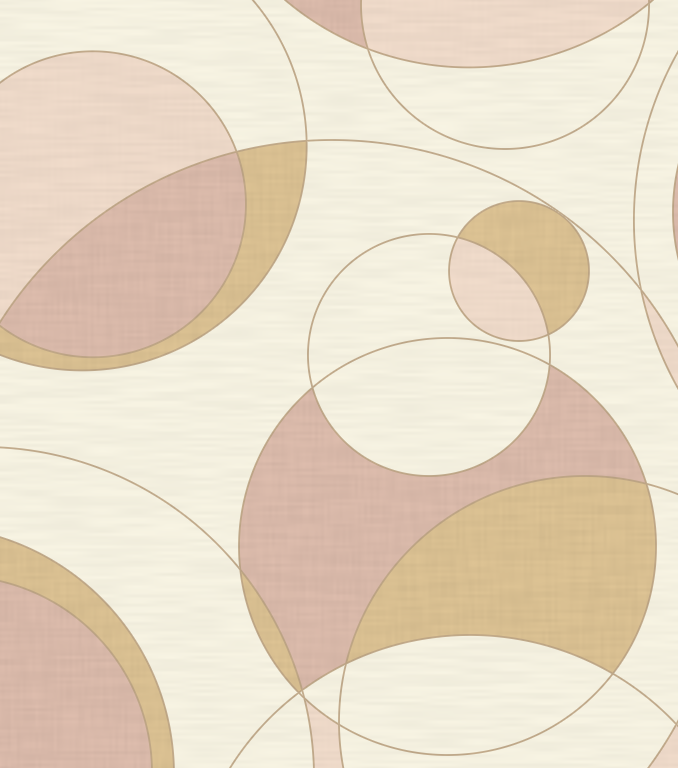
Write a Shadertoy shader that draws this pattern.

```glsl
// Overlapping circles in cream, rose and gold on a finely woven wallpaper.
#define CREAM  vec3(0.955, 0.940, 0.875)
#define ROSE   vec3(0.845, 0.720, 0.660)
#define BLUSH  vec3(0.925, 0.845, 0.780)
#define GOLD   vec3(0.845, 0.745, 0.565)
#define BRONZE vec3(0.730, 0.635, 0.510)
#define LINE_WIDTH 0.0024
#define WEAVE_DEPTH 0.035
#define THREADS 250.0

float hash(vec2 p) {
    vec3 q = fract(p.xyx * 0.1031);
    q += dot(q, q.yzx + 33.33);
    return fract((q.x + q.y) * q.z);
}

float noise(vec2 p) {
    vec2 i = floor(p), f = fract(p);
    f = f * f * (3.0 - 2.0 * f);
    return mix(mix(hash(i), hash(i + vec2(1, 0)), f.x),
               mix(hash(i + vec2(0, 1)), hash(i + vec2(1, 1)), f.x), f.y);
}

// Signed distance to a circle given as centre and radius.
float circle(vec2 p, float x, float y, float r) {
    return length(p - vec2(x, y)) - r;
}

// Smooth coverage of the inside of a shape.
float fill(float d) {
    return clamp(0.5 - d * iResolution.y, 0.0, 1.0);
}

// Smooth coverage of a thin outline.
float ring(float d) {
    return fill(abs(d) - 0.5 * LINE_WIDTH);
}

void paint(inout vec3 color, vec3 tint, float d) {
    color = mix(color, tint, fill(d));
}

// Intersection and difference of two shapes.
float both(float a, float b) { return max(a, b); }
float without(float a, float b) { return max(a, -b); }

void mainImage(out vec4 fragColor, in vec2 fragCoord) {
    vec2 p = fragCoord / iResolution.y;

    // Circles, grouped by place
    float great     = circle(p, 0.4323, 0.3052, 0.5125);
    float leftDisc  = circle(p, 0.1210, 0.7340, 0.1992);
    float leftHalo  = circle(p, 0.1070, 0.8100, 0.2923);
    float topArc    = circle(p, 0.6107, 1.2826, 0.3704);
    float topRing   = circle(p, 0.6576, 0.9935, 0.1875);
    float rightRing = circle(p, 1.2720, 0.7135, 0.4466);
    float rightDisc = circle(p, 1.1432, 0.7240, 0.2669);
    float midRing   = circle(p, 0.5586, 0.5378, 0.1576);
    float small     = circle(p, 0.6758, 0.6471, 0.0911);
    float bigDisc   = circle(p, 0.5827, 0.2884, 0.2715);
    float goldDisc  = circle(p, 0.7617, 0.0599, 0.3203);
    float lowArc    = circle(p, 0.6120, -0.1953, 0.3685);
    float cornerRing = circle(p, -0.0221, -0.0130, 0.4310);
    float cornerGold = circle(p, -0.0964, -0.0076, 0.3229);
    float cornerRose = circle(p, -0.0582, -0.0060, 0.2561);

    vec3 color = CREAM;

    // Upper left
    paint(color, GOLD, both(leftHalo, great));
    paint(color, BLUSH, leftDisc);
    paint(color, ROSE, both(leftDisc, great));

    // Top and right edges
    paint(color, ROSE, topArc);
    paint(color, BLUSH, both(topArc, topRing));
    paint(color, BLUSH, both(rightRing, great));
    paint(color, ROSE, rightDisc);

    // Large disc with its cut-outs
    paint(color, ROSE, bigDisc);
    paint(color, GOLD, both(bigDisc, min(goldDisc, cornerRing)));
    paint(color, CREAM, both(bigDisc, min(midRing, lowArc)));
    paint(color, GOLD, small);
    paint(color, BLUSH, both(small, midRing));

    // Blush slivers under the low arc
    float others = min(bigDisc, min(goldDisc, cornerRing));
    paint(color, BLUSH, without(lowArc, others));
    paint(color, BLUSH, without(without(lowArc, great), cornerRing));

    // Lower left
    paint(color, GOLD, cornerGold);
    paint(color, ROSE, cornerRose);

    // Outlines
    float ink = ring(great) * (1.0 - fill(cornerGold));
    ink = max(ink, max(ring(leftDisc), ring(leftHalo)));
    ink = max(ink, max(ring(topArc), ring(topRing)));
    ink = max(ink, max(ring(rightRing), ring(rightDisc)));
    ink = max(ink, max(ring(midRing), ring(small)));
    ink = max(ink, max(ring(bigDisc), ring(goldDisc)));
    ink = max(ink, max(ring(lowArc), ring(cornerRing)));
    ink = max(ink, max(ring(cornerGold), ring(cornerRose)));
    color = mix(color, BRONZE, 0.9 * ink);

    // Woven threads: long across, fainter upright on the tinted parts
    float across = noise(p * THREADS * vec2(0.09, 1.0)) - 0.5;
    float upright = noise(p * THREADS * vec2(1.0, 0.12) + 71.0) - 0.5;
    float tinted = smoothstep(0.03, 0.2, CREAM.b - color.b);
    color *= 1.0 + WEAVE_DEPTH * (across + 0.7 * tinted * upright);

    fragColor = vec4(color, 1.0);
}
```
